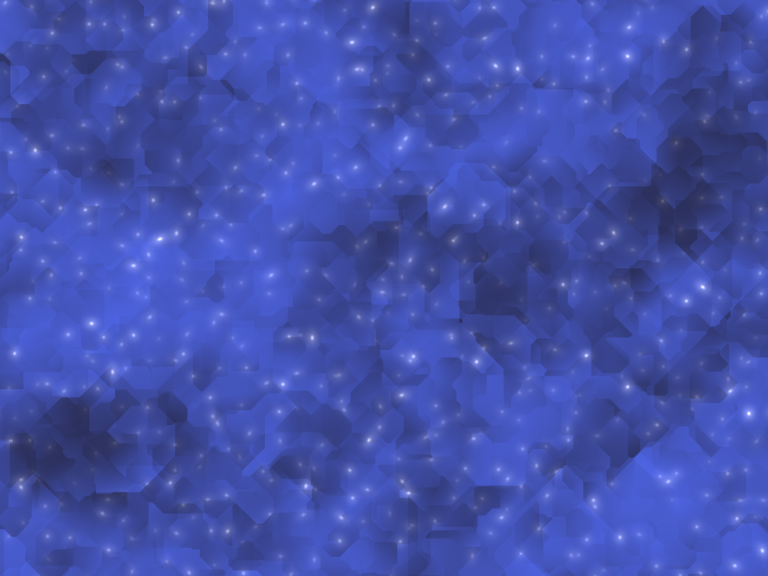
Reproduce this background procedurally as a Shadertoy shader.

```glsl
// Blue crystalline nebula: soft clouds seen through angular facets, strewn with small glowing stars.

const vec3 SHADOW_BLUE = vec3(0.185, 0.210, 0.420);
const vec3 BRIGHT_BLUE = vec3(0.275, 0.345, 0.770);
const vec3 STAR_TINT = vec3(1.0, 0.93, 0.66);

const vec2 CLOUD_SCALE = vec2(6.0, 8.5);   // along and across the rising diagonal
const float CLOUD_MEAN = 0.67;
const float CLOUD_CONTRAST = 2.0;
const float FACET_SHIFT = 1.6;             // cloud offset, in facet sizes
const float FACET_TILT = 1.0;              // shading slope inside a facet
const float STAR_ROWS = 24.0;
const float STAR_SHARE = 0.66;
const float CORE_RADIUS = 0.0027;          // in canvas heights
const float HALO_RADIUS = 0.0105;

vec2 hash2(vec2 p) {
    vec3 q = fract(vec3(p.xyx) * vec3(0.1031, 0.1030, 0.0973));
    q += dot(q, q.yzx + 33.33);
    return fract((q.xx + q.yz) * q.zy);
}

float valueNoise(vec2 p) {
    vec2 i = floor(p), f = fract(p);
    f = f * f * (3.0 - 2.0 * f);
    float low = mix(hash2(i).x, hash2(i + vec2(1, 0)).x, f.x);
    float high = mix(hash2(i + vec2(0, 1)).x, hash2(i + vec2(1, 1)).x, f.x);
    return mix(low, high, f.y);
}

// Two octaves of cloud, stretched along the diagonal
float cloud(vec2 p) {
    vec2 q = vec2(p.x + p.y, p.y - p.x) * 0.7071 * CLOUD_SCALE + 40.0;
    return (2.0 * valueNoise(q) + valueNoise(q * 2.1 + 17.3)) / 3.0;
}

// One facet: a displaced piece of cloud with its own linear shading
float facetShade(vec2 p, vec2 offset, vec2 id, float rows) {
    vec2 shift = hash2(id + 71.0) - 0.5;
    vec2 slope = hash2(id + 133.0) - 0.5;
    return cloud(p + shift * FACET_SHIFT / rows) + FACET_TILT * dot(offset, slope);
}

// Cellular facets with axis-aligned and 45 degree edges
float facetedCloud(vec2 p, float rows, float seed, bool manhattan) {
    vec2 g = p * rows, cell = floor(g);
    float nearest = 9.0, second = 9.0;
    vec2 nearestId = cell, secondId = cell;
    vec2 nearestOffset = vec2(0.0), secondOffset = vec2(0.0);
    for (int y = -2; y <= 2; y++)
    for (int x = -2; x <= 2; x++) {
        vec2 id = cell + vec2(x, y);
        vec2 offset = g - id - hash2(id + seed);
        vec2 d = abs(offset);
        float dist = manhattan ? d.x + d.y : max(d.x, d.y);
        if (dist < nearest) {
            second = nearest;
            secondId = nearestId;
            secondOffset = nearestOffset;
            nearest = dist;
            nearestId = id;
            nearestOffset = offset;
        } else if (dist < second) {
            second = dist;
            secondId = id;
            secondOffset = offset;
        }
    }
    float edgeWidth = 1.4 * rows / iResolution.y;
    float inside = 0.5 + 0.5 * smoothstep(0.0, edgeWidth, second - nearest);
    return mix(facetShade(p, secondOffset, secondId + seed, rows),
               facetShade(p, nearestOffset, nearestId + seed, rows), inside);
}

// Loosely clustered stars: a small core in a soft halo, some slightly stretched
float stars(vec2 p) {
    vec2 cell = floor(p * STAR_ROWS);
    float glow = 0.0;
    for (int y = -1; y <= 1; y++)
    for (int x = -1; x <= 1; x++) {
        vec2 id = cell + vec2(x, y);
        vec2 d = p - (id + hash2(id + 211.0)) / STAR_ROWS;
        vec2 kind = hash2(id + 347.0);
        vec2 form = hash2(id + 509.0);
        float angle = 6.2832 * form.x;
        float along = dot(d, vec2(cos(angle), sin(angle)));
        float r2 = dot(d, d) - 0.6 * form.y * along * along;
        float share = STAR_SHARE * (0.5 + valueNoise(id * 0.3 + 9.0));
        float power = step(kind.x, share) * (0.15 + 0.4 * kind.y + 0.6 * pow(kind.y, 10.0));
        glow += power * (0.42 * exp(-r2 / (CORE_RADIUS * CORE_RADIUS))
                       + 0.20 * exp(-r2 / (HALO_RADIUS * HALO_RADIUS)));
    }
    return glow;
}

void mainImage(out vec4 fragColor, in vec2 fragCoord) {
    vec2 p = fragCoord / iResolution.y;

    // Overlapping facet layers, coarse to fine
    float density = 0.32 * facetedCloud(p, 7.0, 11.0, true)
                  + 0.36 * facetedCloud(p, 12.0, 83.0, false)
                  + 0.32 * facetedCloud(p, 20.0, 157.0, true);

    // Compress the brightest clouds
    float light = CLOUD_MEAN + CLOUD_CONTRAST * (density - 0.5);
    light -= 0.5 * max(light - 0.9, 0.0);
    light = max(light, -0.15);

    vec3 color = mix(SHADOW_BLUE, BRIGHT_BLUE, light);
    color += STAR_TINT * stars(p) * mix(0.5, 1.1, clamp(light, 0.0, 1.0));
    fragColor = vec4(min(color, 1.0), 1.0);
}
```
